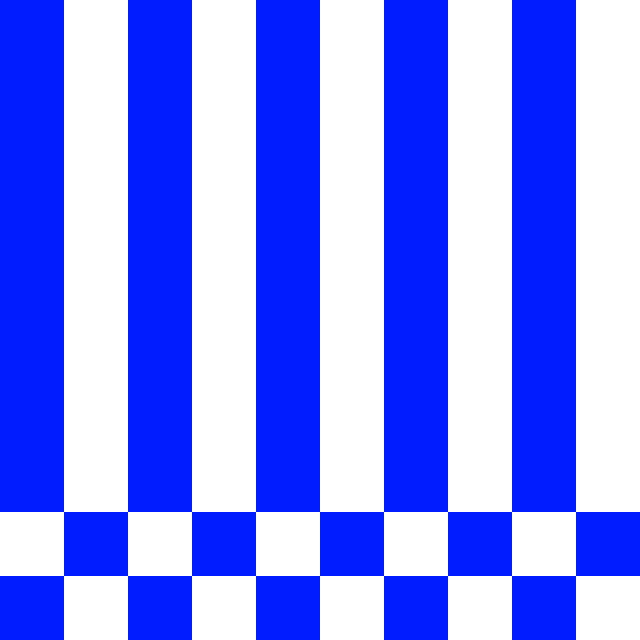
Write a Shadertoy shader that draws this pattern.

```glsl
// Blue and white vertical stripes standing on a two-row checkerboard border.

#define COLUMNS 10.0
#define BORDER_ROWS 2.0
#define BLUE vec3(0.0, 0.11, 1.0)
#define WHITE vec3(1.0)
#define EDGE_SHADE 0.09

// Square wave: +1 in even unit cells, -1 in odd ones, one pixel wide edges.
float alternate(float x, float pixel) {
    float cell = fract(x);
    float edgeDistance = min(cell, 1.0 - cell);
    float side = 1.0 - 2.0 * mod(floor(x), 2.0);
    return side * clamp(2.0 * edgeDistance / pixel, 0.0, 1.0);
}

void mainImage(out vec4 fragColor, in vec2 fragCoord) {
    vec2 grid = fragCoord / iResolution.xy * COLUMNS;
    vec2 pixel = COLUMNS / iResolution.xy;

    // Rows flip the columns inside the border; above it they run straight.
    float columns = alternate(grid.x, pixel.x);
    float rows = grid.y < BORDER_ROWS + 0.5 ? alternate(grid.y, pixel.y) : 1.0;
    float blueAmount = 0.5 + 0.5 * columns * rows;

    // Stripe edges blend through a slightly greyer tone.
    float shade = EDGE_SHADE * (1.0 - columns * columns) * step(BORDER_ROWS, grid.y);
    vec3 color = mix(WHITE, BLUE, blueAmount) - shade;

    fragColor = vec4(clamp(color, 0.0, 1.0), 1.0);
}
```
